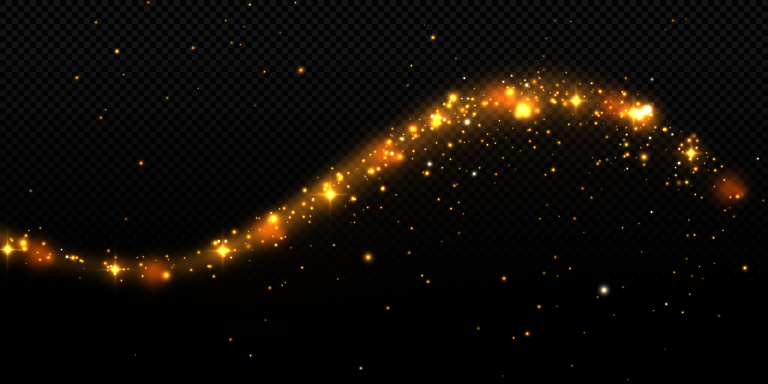
Reproduce this background procedurally as a Shadertoy shader.

```glsl
// Wave of golden glitter with glints and soft glow over a dark fading checkerboard.

float hash(vec2 p) {
    return fract(sin(dot(p, vec2(127.1, 311.7))) * 43758.5453);
}

float noise(vec2 p) {
    vec2 i = floor(p), f = fract(p);
    f = f * f * (3.0 - 2.0 * f);
    return mix(mix(hash(i), hash(i + vec2(1, 0)), f.x),
               mix(hash(i + vec2(0, 1)), hash(i + vec2(1, 1)), f.x), f.y);
}

// Height of the wave, with both ends bent down a little
float wave(float x) {
    float right = max(x - 1.43, 0.0), left = max(0.36 - x, 0.0);
    return 0.538 - 0.237 * cos(2.936 * (x - 0.36)) - 0.28 * right * right - 0.25 * left * left;
}

float blob(vec2 d, float radius) {
    return exp(-dot(d, d) / (radius * radius));
}

// Scattered grains: one per grid cell, kept more often near the wave
vec3 grains(vec2 p, float cell, float size, float spread, float amount, float seed) {
    vec3 sum = vec3(0);
    vec2 home = floor(p / cell);
    for (int j = -1; j <= 1; j++)
    for (int i = -1; i <= 1; i++) {
        vec2 id = home + vec2(i, j);
        vec2 key = id + seed;
        vec2 pos = (id + vec2(hash(key), hash(key + 17.3))) * cell;
        float d = pos.y - wave(pos.x);
        float reach = mix(0.022, spread, smoothstep(0.45, 1.45, pos.x));
        float density = d > 0.0 ? exp(-d * d / 0.0009) : exp(d / reach);
        density *= amount * (1.0 - smoothstep(1.8, 1.97, pos.x));
        if (hash(key + 41.7) > density) continue;

        float tone = hash(key + 73.1);
        float power = hash(key + 97.9);
        float radius = size * mix(0.45, 1.0, power * power);
        vec3 tint = mix(vec3(0.75, 0.32, 0.02), vec3(1.0, 0.68, 0.1), tone);
        if (tone > 0.9) tint = vec3(0.95, 0.88, 0.72);
        sum += tint * blob(p - pos, radius) * mix(0.45, 1.0, power);
        sum += vec3(0.9, 0.75, 0.35) * blob(p - pos, radius * 0.45) * power;
    }
    return sum;
}

// Four-pointed glint with a hot centre
vec3 glint(vec2 d, float size) {
    vec2 a = abs(d) / size;
    float rays = exp(-a.x * 3.0 - a.y * 22.0) + exp(-a.y * 3.0 - a.x * 22.0);
    return vec3(1.0, 0.7, 0.1) * rays + vec3(1.0, 0.85, 0.4) * blob(d, size * 0.2)
         + vec3(0.35, 0.18, 0.01) * blob(d, size * 0.6);
}

void mainImage(out vec4 fragColor, in vec2 fragCoord) {
    vec2 p = fragCoord / iResolution.y;
    p.x *= 2.0 * iResolution.y / iResolution.x;

    // Checkerboard that sinks into black
    vec2 s = sin(p * 64.0 * 3.14159);
    float check = smoothstep(-0.3, 0.3, s.x * s.y);
    vec3 col = vec3(mix(0.012, 0.075, check) * smoothstep(0.1, 1.0, p.y));

    // Amber band and the faint haze beneath it
    float d = p.y - wave(p.x) + 0.015 * smoothstep(0.8, 1.4, p.x);
    float width = mix(0.032, 0.068, smoothstep(0.4, 1.2, p.x));
    float band = exp(-pow(d / (width * (d > 0.0 ? 0.75 : 1.0)), 2.0));
    float along = mix(0.55, 1.0, smoothstep(0.2, 0.8, p.x))
                * mix(1.0, 0.12, smoothstep(1.2, 1.75, p.x))
                * (1.0 - smoothstep(1.75, 1.95, p.x));
    col += vec3(0.4, 0.23, 0.03) * band * along * (0.55 + 0.6 * noise(p * 14.0));
    float haze = (d > 0.0 ? exp(-d * d / 0.002) : exp(d / 0.12))
               * smoothstep(0.3, 1.0, p.x) * (1.0 - smoothstep(1.4, 1.9, p.x));
    col += vec3(0.07, 0.035, 0.004) * haze;

    // Fine dust, small sparks and large sparks
    col += grains(p, 0.018, 0.0042, 0.12, 0.5, 3.0);
    col += grains(p, 0.03, 0.0075, 0.085, 0.6, 29.0);
    col += grains(p, 0.055, 0.0145, 0.05, 0.6, 61.0);

    // Orange embers along the band
    for (int i = 0; i < 7; i++) {
        float x = 0.1 + 0.3 * float(i);
        vec2 e = p - vec2(x, wave(x) - 0.012);
        col += vec3(0.5, 0.17, 0.01) * blob(e, 0.034);
        col += vec3(0.3, 0.12, 0.01) * blob(e - vec2(0.03, -0.01), 0.014);
    }

    // Two bright clusters near the crest
    for (int i = 0; i < 2; i++) {
        float k = float(i);
        float x = 1.372 + 0.306 * k;
        vec2 e = p - vec2(x, wave(x) - 0.05 + 0.05 * k);
        col += vec3(0.75, 0.4, 0.05) * blob(e, 0.033);
        for (int j = 0; j < 5; j++) {
            vec2 off = vec2(hash(vec2(j, i)), hash(vec2(j, i + 9))) - 0.5;
            col += vec3(0.8, 0.6, 0.2 + 0.3 * k) * blob(e - off * 0.045, 0.01);
        }
    }

    // Glints, closer together past the crest
    for (int i = 0; i < 8; i++) {
        float k = float(i);
        float x = i < 5 ? 0.02 + 0.28 * k : 1.5 + 0.15 * (k - 5.0);
        float drop = 0.035 * hash(vec2(k, 5.0));
        col += glint(p - vec2(x, wave(x) - drop), 0.04 + 0.02 * hash(vec2(k, 8.0)));
    }

    fragColor = vec4(min(col, 1.0), 1.0);
}
```
